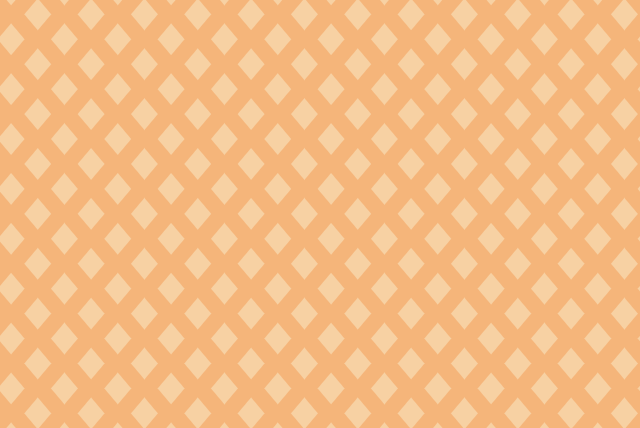
Reproduce this pattern procedurally as a WebGL 2 fragment shader.

```glsl
#version 300 es
precision highp float;

uniform vec2 u_resolution;
out vec4 fragColor;

const vec3 GROUND_COLOR = vec3(0.961, 0.710, 0.480);
const vec3 DIAMOND_COLOR = vec3(0.970, 0.820, 0.640);

const vec2 REPEATS = vec2(12.0, 8.58);        // cells across and down
const vec2 LATTICE_ORIGIN = vec2(0.708, 0.293); // one diamond center, in cells
const vec2 HALF_SIZE = vec2(0.252, 0.319);    // half diagonals, in cells

// Offset from the nearest lattice point
vec2 nearestOffset(vec2 cell, vec2 origin) {
    return fract(cell - origin + 0.5) - 0.5;
}

// Negative inside a diamond with the given half diagonals
float diamond(vec2 p, vec2 halfSize) {
    vec2 q = abs(p) / halfSize;
    return q.x + q.y - 1.0;
}

// Two interleaved lattices, shifted by half a cell both ways
float staggeredDiamonds(vec2 cell, vec2 origin, vec2 halfSize) {
    float first = diamond(nearestOffset(cell, origin), halfSize);
    float second = diamond(nearestOffset(cell, origin + 0.5), halfSize);
    return min(first, second);
}

// Edge coverage over one pixel
float coverage(float field, float pixelStep) {
    return clamp(0.5 - field / pixelStep, 0.0, 1.0);
}

void main() {
    vec2 cell = gl_FragCoord.xy / u_resolution * REPEATS;
    float field = staggeredDiamonds(cell, LATTICE_ORIGIN, HALF_SIZE);

    // Change of the field across one pixel, free of seams between cells
    float pixelStep = length(REPEATS / (u_resolution * HALF_SIZE));

    vec3 color = mix(GROUND_COLOR, DIAMOND_COLOR, coverage(field, pixelStep));
    fragColor = vec4(color, 1.0);
}
```
